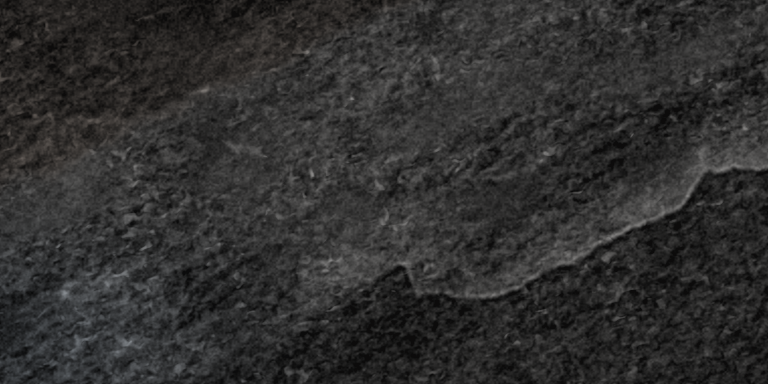
A Shadertoy shader for this texture:

```glsl
float hash(vec2 p) {
    vec3 q = fract(vec3(p.xyx) * 0.1031);
    q += dot(q, q.yzx + 33.33);
    return fract((q.x + q.y) * q.z);
}

float noise(vec2 p) {
    vec2 i = floor(p), f = fract(p);
    f = f * f * (3.0 - 2.0 * f);
    return mix(mix(hash(i), hash(i + vec2(1, 0)), f.x),
               mix(hash(i + vec2(0, 1)), hash(i + 1.0), f.x), f.y);
}

float fbm(vec2 p) {
    float sum = 0.0, amp = 0.5;
    for (int i = 0; i < 5; i++) {
        sum += amp * noise(p);
        p = mat2(1.6, 1.2, -1.2, 1.6) * p + 7.3;
        amp *= 0.5;
    }
    return sum;
}

// Height of the broken lower ledge along x
float ledgeHeight(float x) {
    float left = 0.075 + 0.55 * (x - 0.62);
    float right = 0.227 + 0.5 * clamp(x - 1.3, 0.0, 0.48)
                + 0.09 * smoothstep(1.77, 1.85, x);
    float wobble = 0.016 * (noise(vec2(x * 14.0, 3.0)) - 0.5)
                 + 0.008 * (noise(vec2(x * 45.0, 8.0)) - 0.5);
    return mix(left, right, smoothstep(1.04, 1.09, x)) + wobble;
}

// Tapered bright chip running from a to b
float chip(vec2 p, vec2 a, vec2 b, float width) {
    vec2 ab = b - a;
    float t = clamp(dot(p - a, ab) / dot(ab, ab), 0.0, 1.0);
    float d = length(p - a - ab * t) / (width * (0.3 + 2.8 * t * (1.0 - t)));
    return exp(-d * d);
}

// Fine stone surface, slightly stretched along the bedding
float grainHeight(vec2 p) {
    return noise(p * vec2(80, 100)) + 0.9 * noise(p * vec2(38, 54) + 9.0);
}

void mainImage(out vec4 fragColor, in vec2 fragCoord) {
    vec2 p = fragCoord / iResolution.y;
    vec2 bent = p + 0.07 * (vec2(fbm(p * 13.0), fbm(p * 13.0 + 40.0)) - 0.48);
    vec2 bedding = mat2(0.9, -0.43, 0.43, 0.9) * p;
    vec2 gritty = mat2(0.96, -0.28, 0.28, 0.96) * p
                + 0.012 * vec2(noise(p * 55.0), noise(p * 55.0 + 20.0));

    // Signed distances to the upper ridge and the lower ledge
    float ridge = (bent.y - 0.49 - 0.47 * bent.x
                - 0.04 * (noise(vec2(p.x * 7.0, 1.0)) - 0.5)) * 0.9;
    float slope = (ledgeHeight(p.x + 0.004) - ledgeHeight(p.x - 0.004)) / 0.008;
    float ledge = (p.y - ledgeHeight(p.x)) / sqrt(1.0 + slope * slope);
    float clean = smoothstep(0.75, 1.1, p.x);
    ledge += (1.0 - clean) * 0.9 * (bent.y - p.y);
    float soft = mix(0.05, 0.01, clean);
    float above = smoothstep(-soft, soft, ledge);
    float below = smoothstep(-0.03, 0.03, ridge);

    // Broad tones of the three layers
    float cloud = fbm(bedding * vec2(3.0, 6.0) + 4.0);
    vec2 pale = (p - vec2(0.62, 0.52)) * vec2(1.0, 1.5);
    float tone = mix(0.168, 0.143, below);
    tone += 0.055 * exp(-6.0 * dot(pale, pale));
    tone = mix(0.125, tone, above);
    tone += 0.24 * (cloud - 0.48) * mix(0.4, 1.0, above);
    tone += 0.095 * above * exp(-max(ledge, 0.0) * 15.0) * smoothstep(0.4, 1.4, p.x);
    tone += 0.035 * exp(-abs(ridge) * 20.0) * (1.0 - below);

    // Raised flakes and pitted grain, lit from the upper left
    vec2 light = vec2(-0.005, 0.007);
    float flakes = fbm(bedding * vec2(16, 30)) - fbm((bedding + light) * vec2(16, 30));
    float grain = grainHeight(gritty) - grainHeight(gritty + light);
    float patches = smoothstep(0.3, 0.7, noise(bedding * vec2(5, 8) + 2.0));
    float rough = mix(1.15, 0.7 + 0.6 * patches, above) * mix(1.0, 0.75, below);
    tone += rough * (0.24 * flakes + 0.045 * grain);
    tone += rough * 0.11 * (noise(gritty * vec2(90, 115) + 30.0) - 0.5);
    tone += rough * 0.08 * (noise(gritty * vec2(34, 55) + 12.0) - 0.5);
    tone += 0.08 * (noise(p * 190.0 + 60.0) - 0.5);
    tone += 0.14 * rough * smoothstep(0.62, 1.0, noise(gritty * vec2(52, 78) + 17.0))
          * smoothstep(0.4, 0.75, noise(bedding * vec2(9, 15)));

    // Broken highlights along the ridge and ledge, with a thin shadow
    float broken = smoothstep(0.35, 0.8, noise(gritty * 30.0 + 5.0));
    float stretches = smoothstep(0.25, 0.7, noise(vec2(p.x * 9.0, 22.0)));
    float lip = exp(-pow((ledge - 0.006) / 0.006, 2.0));
    float shadow = exp(-pow((ledge + 0.007) / 0.007, 2.0));
    tone += lip * (0.02 + 0.12 * clean) * (0.3 + 0.4 * broken + 0.4 * stretches);
    tone -= shadow * 0.06 * clean;
    tone += 0.15 * exp(-pow(ridge / 0.009, 2.0)) * (0.15 + 0.85 * broken)
          * (0.35 + 0.65 * stretches);
    tone -= 0.04 * exp(-pow((ridge + 0.019) / 0.01, 2.0)) * stretches;

    // Isolated chips
    float chips = chip(bent, vec2(1.25, 0.52), vec2(1.48, 0.615), 0.013)
                + chip(bent, vec2(0.71, 0.43), vec2(0.74, 0.54), 0.008)
                + chip(bent, vec2(0.58, 0.625), vec2(0.70, 0.595), 0.012)
                + chip(bent, vec2(0.08, 0.17), vec2(0.32, 0.31), 0.009)
                + chip(bent, vec2(0.37, 0.95), vec2(0.49, 1.01), 0.009)
                + chip(bent, vec2(0.78, 0.295), vec2(0.91, 0.275), 0.008);
    tone += 0.15 * chips * (0.45 + 0.55 * broken);

    // Faint scattered flake edges
    for (int i = 0; i < 26; i++) {
        float k = float(i);
        vec2 start = vec2(2.0 * hash(vec2(k, 2.0)), hash(vec2(k, 7.0)));
        vec2 span = vec2(0.09, 0.04) * (0.5 + hash(vec2(k, 11.0)));
        tone += 0.08 * broken * chip(bent, start, start + span, 0.008);
    }

    // Brownish at the upper left, bluish at the lower left
    vec3 tint = mix(vec3(1.01, 1.0, 0.99), vec3(1.06, 0.99, 0.94), below);
    float cool = smoothstep(1.1, 0.0, p.x) * smoothstep(0.6, 0.1, p.y);
    tint = mix(tint, vec3(0.95, 1.0, 1.05), cool);
    fragColor = vec4(clamp(tone, 0.045, 0.6) * tint, 1.0);
}
```
